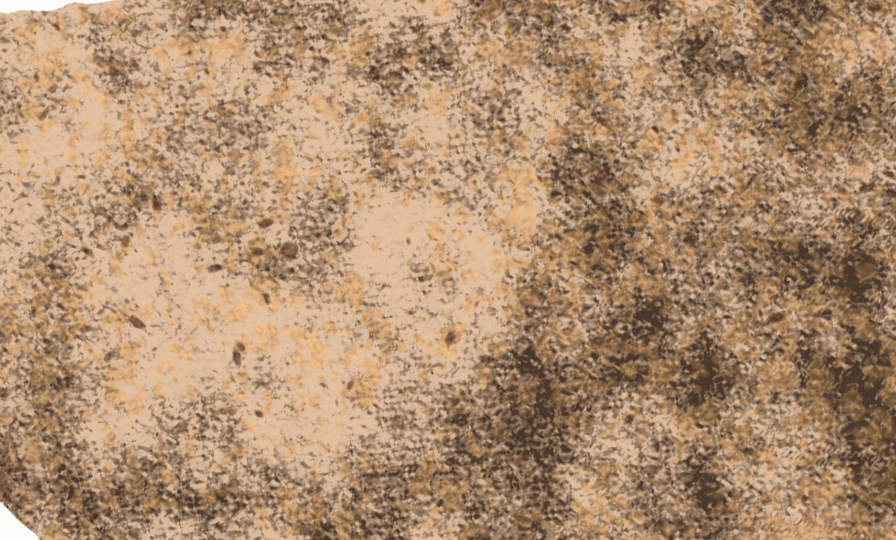
Write a WebGL 1 fragment shader that draws this texture.

```glsl
precision highp float;
// Weathered stone slab: broad light and dark stains, a sandy grain with small
// relief, ochre lichen-like flecks, rusty pits and two chipped white corners.
// Layered value noise sets a tone, which a four-step colour ramp turns to stone.

uniform vec2 u_resolution;

#define GRAIN_SCALE 120.0
#define GRAIN_CONTRAST 0.29
#define FINE_CONTRAST 0.29
#define RELIEF 0.15
#define STAIN_CONTRAST 0.78
#define SHADING_CONTRAST 0.88
#define BASE_TONE 0.535
#define OCHRE_AMOUNT 0.62
#define PIT_SCALE 14.0
#define PIT_CHANCE 0.45

const vec3 DARK = vec3(0.35, 0.27, 0.21);
const vec3 BROWN = vec3(0.55, 0.44, 0.34);
const vec3 GREY_TAN = vec3(0.70, 0.58, 0.48);
const vec3 PALE = vec3(0.85, 0.72, 0.60);
const vec3 OCHRE = vec3(0.75, 0.56, 0.36);
const vec3 RUST = vec3(0.36, 0.22, 0.14);
const vec3 BACKDROP = vec3(0.99, 0.99, 0.98);

float hash(vec2 p) {
  return fract(sin(dot(p, vec2(127.1, 311.7))) * 43758.545);
}

float noise(vec2 p) {
  vec2 i = floor(p), f = fract(p);
  f = f * f * (3.0 - 2.0 * f);
  return mix(mix(hash(i), hash(i + vec2(1.0, 0.0)), f.x),
             mix(hash(i + vec2(0.0, 1.0)), hash(i + 1.0), f.x), f.y);
}

float fbm(vec2 p) {
  float sum = 0.0, amp = 0.5;
  for (int i = 0; i < 5; i++) {
    sum += amp * noise(p);
    p = mat2(1.6, 1.2, -1.2, 1.6) * p + 7.3;
    amp *= 0.55;
  }
  return sum / 1.055;
}

// Soft elliptical spot, 1 at its centre.
float spot(vec2 p, vec2 centre, vec2 radius) {
  vec2 d = (p - centre) / radius;
  return exp(-dot(d, d));
}

float segment(vec2 p, vec2 a, vec2 b) {
  vec2 ab = b - a;
  return length(p - a - ab * clamp(dot(p - a, ab) / dot(ab, ab), 0.0, 1.0));
}

// Large-scale light and dark areas, in tone units.
float shading(vec2 p) {
  vec2 q = p + 0.10 * (vec2(fbm(p * 6.0), fbm(p * 6.0 + 31.0)) - 0.5);
  float s = 0.15 * spot(q, vec2(0.45, 0.42), vec2(0.48, 0.32));
  s += 0.08 * spot(q, vec2(0.82, 0.70), vec2(0.32, 0.26));
  s += 0.08 * spot(q, vec2(1.33, 0.68), vec2(0.14, 0.14));
  s += 0.12 * smoothstep(0.20, 0.16, q.x) * smoothstep(0.52, 0.60, q.y);
  s -= 0.14 * smoothstep(0.75, 1.60, q.x);
  s -= 0.14 * spot(q, vec2(0.98, 0.20), vec2(0.30, 0.17));
  s -= 0.15 * spot(q, vec2(1.13, 0.58), vec2(0.10, 0.07));
  s -= 0.13 * spot(q, vec2(0.27, 0.66), vec2(0.09, 0.06));
  s -= 0.12 * spot(q, vec2(0.50, 0.76), vec2(0.10, 0.06));
  s -= 0.17 * spot(q, vec2(0.42, 0.06), vec2(0.13, 0.05));
  float vein = segment(q, vec2(1.07, 0.88), vec2(0.97, 0.36));
  return s - 0.15 * exp(-vein * vein * 900.0);
}

// Scattered ragged pits; returns their coverage.
float pits(vec2 p, float soft) {
  vec2 cell = floor(p * PIT_SCALE);
  float ragged = 0.014 * (fbm(p * 70.0) - 0.5), cover = 0.0;
  for (int y = -1; y <= 1; y++) {
    for (int x = -1; x <= 1; x++) {
      vec2 c = cell + vec2(float(x), float(y));
      vec2 centre = (c + vec2(hash(c), hash(c + 17.0))) / PIT_SCALE;
      float size = mix(0.002, 0.011, pow(hash(c + 41.0), 3.0));
      float angle = 6.283 * hash(c + 59.0);
      vec2 d = mat2(cos(angle), sin(angle), -sin(angle), cos(angle)) * (p - centre);
      float edge = length(d * vec2(0.65, 1.3)) + ragged - size;
      cover = max(cover, step(hash(c + 73.0), PIT_CHANCE) * smoothstep(soft, -soft, edge));
    }
  }
  return cover;
}

vec3 stoneRamp(float t) {
  vec3 c = mix(DARK, BROWN, clamp((t - 0.26) / 0.15, -0.3, 1.0));
  c = mix(c, GREY_TAN, clamp((t - 0.41) / 0.13, 0.0, 1.0));
  return mix(c, PALE, 1.25 * (1.0 - exp(-max(t - 0.54, 0.0) / 0.085)));
}

void main() {
  vec2 p = gl_FragCoord.xy / u_resolution.y;
  float px = 1.0 / u_resolution.y;

  // Grain on a turned grid, lit from the upper left
  vec2 g = mat2(0.8, 0.6, -0.6, 0.8) * p * GRAIN_SCALE + 0.8 * noise(p * 50.0);
  float grain = noise(g);
  float relief = grain - noise(g + vec2(-0.15, 0.6));
  float fine = noise(g.yx * 1.9 + 5.0) - 0.5;
  float bumps = GRAIN_CONTRAST * (grain - 0.5) + FINE_CONTRAST * fine + RELIEF * relief;

  float stain = STAIN_CONTRAST * (fbm(p * 10.0 + 3.0) - 0.5);
  float tone = BASE_TONE + SHADING_CONTRAST * shading(p) + stain + bumps;
  vec3 colour = stoneRamp(tone);

  // Ochre flecks, denser toward the right
  float fleck = 0.55 * noise(g * 0.5 + 80.0) + 0.45 * fbm(p * 11.0 + 50.0);
  fleck += 0.05 * smoothstep(0.7, 1.5, p.x);
  float ochre = OCHRE_AMOUNT * smoothstep(0.50, 0.70, fleck);
  colour = mix(colour, OCHRE * (1.0 + 0.7 * (tone - BASE_TONE)), ochre);

  // Pits, one rusty knot and the rusty lower left rim
  float rust = pits(p, 0.0025 + px);
  float knot = spot(p, vec2(0.535, 0.535), vec2(0.018, 0.014));
  rust = max(rust, smoothstep(0.2, 0.6, knot + 0.6 * (grain - 0.5)));
  rust = max(rust, spot(p, vec2(0.0, 0.14), vec2(0.05, 0.09)) * noise(p * 45.0));
  colour = mix(colour, RUST * (1.0 + 1.5 * bumps), 0.72 * rust);

  // Chipped corners
  float chip = 0.022 * (fbm(p * 22.0) - 0.5);
  float slab = min(0.975 + 0.114 * p.x - p.y, 0.68 * p.x + 0.73 * p.y - 0.050) + chip;
  gl_FragColor = vec4(mix(BACKDROP, colour, smoothstep(-px, px, slab)), 1.0);
}
```
